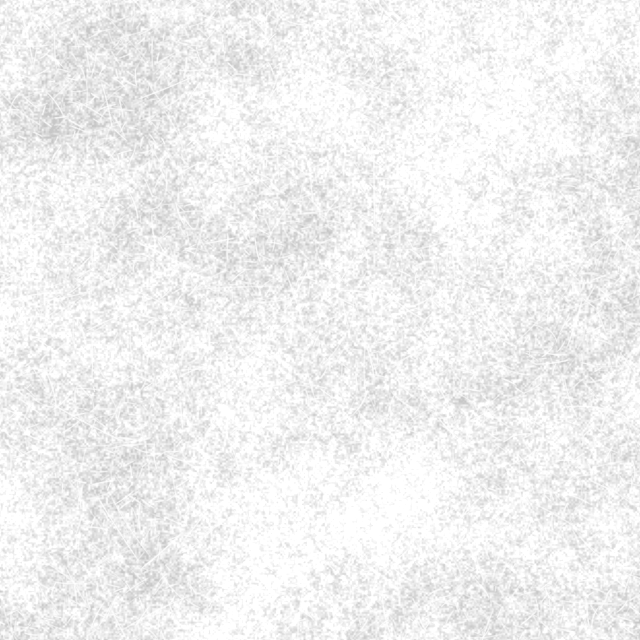
Write a WebGL 2 fragment shader that draws this texture.

```glsl
#version 300 es
precision highp float;
precision highp int;

uniform vec2 u_resolution;
out vec4 fragColor;

// Tone: darkness is measured down from white
const float BASE_DARKNESS = 0.066;
const float CLOUD_CONTRAST = 0.31;
const float GRAIN_CONTRAST = 0.29;
const float MAX_DARKNESS = 0.22;

// Cloud and grain sizes, in cells per canvas
const float CLOUD_FREQ = 5.0;
const int CLOUD_OCTAVES = 5;
const float CLOUD_GAIN = 0.75;
const float GRAIN_FREQ = 165.0;
const float FINE_GRAIN_FREQ = 330.0;

// Scratches
const int SCRATCH_LAYERS = 4;
const float SCRATCH_FREQ = 10.0;
const float SCRATCH_FREQ_STEP = 1.7;
const float SCRATCH_HALF_WIDTH = 0.0009;
const float SCRATCH_BEND = 0.5;

const float PI = 3.14159;
const mat2 OCTAVE_TURN = mat2(0.8, 0.6, -0.6, 0.8);

// Integer hash giving three values in 0..1
vec3 hash3(vec2 cell, int seed) {
    uvec3 v = uvec3(ivec3(ivec2(cell), seed));
    v = v * 1664525u + 1013904223u;
    v.x += v.y * v.z;
    v.y += v.z * v.x;
    v.z += v.x * v.y;
    v ^= v >> 16u;
    v.x += v.y * v.z;
    v.y += v.z * v.x;
    v.z += v.x * v.y;
    return vec3(v >> 8u) / float(1 << 24);
}

float valueNoise(vec2 p, int seed) {
    vec2 cell = floor(p);
    vec2 f = fract(p);
    f = f * f * (3.0 - 2.0 * f);
    float bottom = mix(hash3(cell, seed).x, hash3(cell + vec2(1, 0), seed).x, f.x);
    float top = mix(hash3(cell + vec2(0, 1), seed).x, hash3(cell + vec2(1, 1), seed).x, f.x);
    return mix(bottom, top, f.y);
}

// Layered blotches, centred on zero
float clouds(vec2 uv) {
    vec2 p = uv * CLOUD_FREQ;
    float sum = 0.0, total = 0.0, weight = 1.0;
    for (int i = 0; i < CLOUD_OCTAVES; i++) {
        sum += weight * valueNoise(p, i);
        total += weight;
        weight *= CLOUD_GAIN;
        p = OCTAVE_TURN * p * 2.0 + 7.3;
    }
    return sum / total - 0.5;
}

// Fine speckle, centred on zero
float grain(vec2 uv) {
    float coarse = valueNoise(OCTAVE_TURN * uv * GRAIN_FREQ, 20);
    float fine = valueNoise(uv * FINE_GRAIN_FREQ, 21);
    return mix(coarse, fine, 0.55) - 0.5;
}

// One bent, tapering stroke per grid cell
float scratchLayer(vec2 uv, float freq, int seed, float pixel) {
    vec2 p = uv * freq;
    vec2 home = floor(p);
    float coverage = 0.0;
    for (int y = -1; y <= 1; y++) {
        for (int x = -1; x <= 1; x++) {
            vec2 cell = home + vec2(x, y);
            vec3 place = hash3(cell, seed);
            vec3 shape = hash3(cell, seed + 1);
            float angle = place.z * PI;
            vec2 along = vec2(cos(angle), sin(angle));
            vec2 q = p - cell - place.xy;
            float t = dot(q, along);
            float offset = dot(q, vec2(-along.y, along.x));
            offset -= (shape.x - 0.5) * SCRATCH_BEND * t * t;
            float halfLength = mix(0.25, 0.85, shape.y);
            float taper = 1.0 - smoothstep(0.6 * halfLength, halfLength, abs(t));
            float line = 1.0 - smoothstep(SCRATCH_HALF_WIDTH - pixel,
                                          SCRATCH_HALF_WIDTH + pixel, abs(offset) / freq);
            coverage = max(coverage, line * taper * mix(0.4, 1.0, shape.z));
        }
    }
    return coverage;
}

void main() {
    float pixel = 1.0 / min(u_resolution.x, u_resolution.y);
    vec2 uv = gl_FragCoord.xy * pixel;

    // Mottled surface
    float darkness = BASE_DARKNESS + CLOUD_CONTRAST * clouds(uv) + GRAIN_CONTRAST * grain(uv);
    darkness = clamp(darkness, 0.0, MAX_DARKNESS);

    // White scratches from long and sparse to short and dense
    float freq = SCRATCH_FREQ;
    for (int i = 0; i < SCRATCH_LAYERS; i++) {
        darkness *= 1.0 - scratchLayer(uv, freq, 40 + 2 * i, pixel);
        freq *= SCRATCH_FREQ_STEP;
    }

    fragColor = vec4(vec3(1.0 - darkness), 1.0);
}
```
